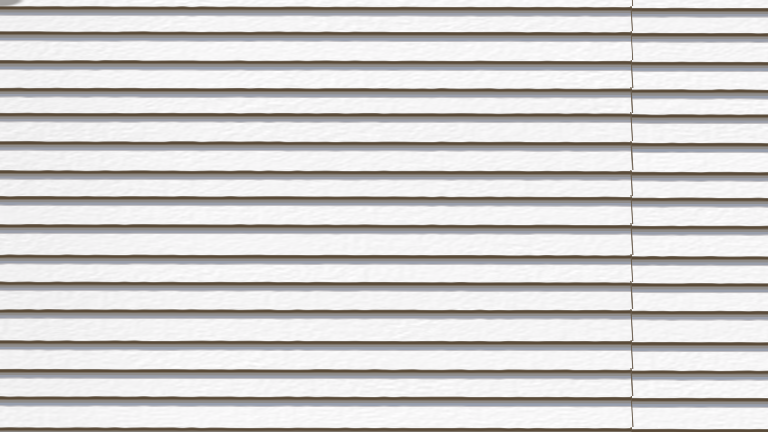
A Shadertoy shader for this texture:

```glsl
// Layout, in units of canvas height, measured down from the top
const int SLATS = 16;
const float FIRST_EDGE = 0.0208;
const float PITCH = 0.06498;
const float BOW = 0.0127;          // slats widen slightly downwards
const float WOBBLE = 0.0032;       // uneven spacing
const float WOBBLE_PERIOD = 3.25;
const float TILT = 0.0012;
const float SEAM_X = 0.823;        // fraction of canvas width
const float SEAM_HALF_WIDTH = 0.0014;
const float SEAM_SLANT = 0.06;
const float SEAM_STEP = 0.0018;
const float EDGE_WEAR = 0.0012;
const float LIP = 0.008;           // reach of an edge above its centre
const vec2 GRAIN_SCALE = vec2(75.0, 170.0);
const float GRAIN_DEPTH = 0.055;

const vec3 PAINT = vec3(0.965, 0.963, 0.965);
const vec3 HALF_SHADE = vec3(0.76, 0.75, 0.76);
const vec3 BLUE_SHADE = vec3(0.60, 0.62, 0.67);
const vec3 GREY_SHADE = vec3(0.56, 0.55, 0.54);
const vec3 BROWN = vec3(0.47, 0.43, 0.38);
const vec3 DARK_GAP = vec3(0.35, 0.29, 0.22);
const float TAU = 6.2831853;

float hash(vec2 p) {
    return fract(sin(dot(p, vec2(127.1, 311.7))) * 43758.5453);
}

float noise(vec2 p) {
    vec2 i = floor(p), f = fract(p);
    f = f * f * (3.0 - 2.0 * f);
    return mix(mix(hash(i), hash(i + vec2(1, 0)), f.x),
               mix(hash(i + vec2(0, 1)), hash(i + vec2(1, 1)), f.x), f.y);
}

// Height of the dark gap above slat k
float edgeDepth(float k) {
    float bow = BOW * sin(0.5 * TAU * k / float(SLATS - 1));
    float wobble = WOBBLE * (0.5 + cos(TAU * (k - 1.0) / WOBBLE_PERIOD));
    return FIRST_EDGE + PITCH * k - bow - wobble;
}

// Embossed relief, lit from above
float grain(vec2 p, float slat) {
    vec2 q = p * GRAIN_SCALE + slat * vec2(17.3, 5.1);
    q.y += 2.5 * noise(p * vec2(9.0, 14.0) + slat * 3.7);
    float relief = noise(q) - noise(q + vec2(0.35, 0.6));
    float fine = noise(q * 2.1) - 0.5;
    float patches = mix(0.45, 1.0, noise(p * vec2(5.0, 20.0) + slat));
    return (relief + 0.35 * fine) * patches;
}

vec3 band(vec3 above, vec3 below, float d, float start, float soft) {
    return mix(above, below, smoothstep(start - soft, start + soft, d));
}

void mainImage(out vec4 fragColor, in vec2 fragCoord) {
    float pixel = 1.0 / iResolution.y;
    float soft = max(0.55 * pixel, 0.0006);
    vec2 p = vec2(fragCoord.x, iResolution.y - fragCoord.y) * pixel;
    float seamX = SEAM_X * iResolution.x * pixel;

    // Boards beyond the seam sit slightly lower
    float side = step(seamX, p.x);
    float y = p.y - TILT * (p.x - 0.9) - SEAM_STEP * side;

    // Find the slat and the distance below its upper gap
    float slat = -1.0;
    float d = y - edgeDepth(-1.0);
    for (int i = 0; i <= SLATS; i++) {
        float below = y - edgeDepth(float(i));
        if (below > -LIP) {
            slat = float(i);
            d = below;
        }
    }
    float id = slat + 31.0 * side;
    float vary = hash(vec2(id, 4.0)) - 0.5;
    float wear = EDGE_WEAR * (noise(vec2(p.x * 45.0, id * 7.0)) - 0.5);

    // Painted face
    vec3 paint = PAINT + GRAIN_DEPTH * grain(p, id);
    paint += 0.012 * vary - 0.018 * (1.0 - smoothstep(0.0, 0.5, p.x));

    // Gap, then the shadow cast on the top of the slat
    float shadow = 0.0016 * vary;
    vec3 tint = vec3(-0.02, 0.0, 0.02) * vary;
    vec3 color = band(paint, BROWN, d, -0.0046 + wear, soft);
    color = band(color, DARK_GAP, d, -0.0028 + wear, soft);
    color = band(color, BROWN, d, 0.0019 + 0.5 * wear, soft);
    color = band(color, GREY_SHADE, d, 0.0042, soft);
    color = band(color, BLUE_SHADE + tint, d, 0.0097 + 0.5 * shadow, soft);
    color = band(color, HALF_SHADE, d, 0.0155 + shadow + wear, soft);
    color = band(color, paint, d, 0.0181 + shadow + wear, soft);

    // Vertical joint, slanted a little on every slat
    float jointX = seamX + 0.001 * vary + SEAM_SLANT * (d - 0.5 * PITCH);
    float joint = 1.0 - smoothstep(-soft, soft, abs(p.x - jointX) - SEAM_HALF_WIDTH);
    color = mix(color, mix(DARK_GAP, BROWN, 0.4), 0.9 * joint);

    // Dim upper left corner
    float corner = length(p / vec2(0.055, 0.016));
    color = mix(color, GREY_SHADE, 0.8 * (1.0 - smoothstep(0.7, 1.1, corner)));

    fragColor = vec4(clamp(color, 0.0, 1.0), 1.0);
}
```
